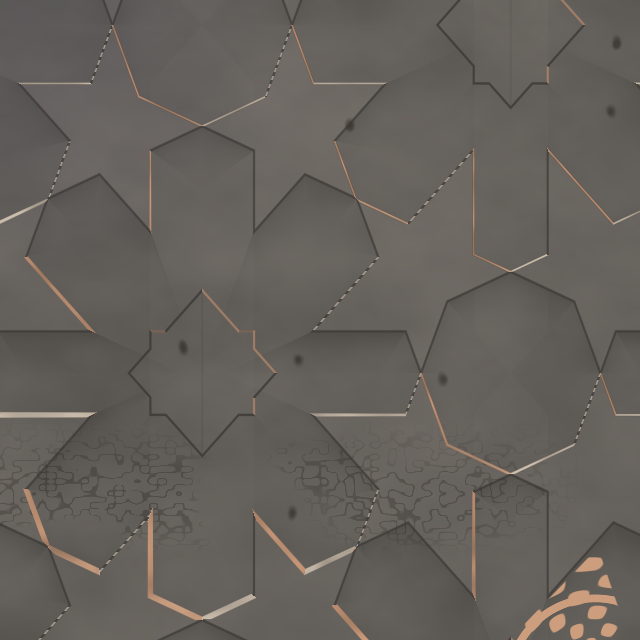
This pattern is drawn by a WebGL 2 fragment shader. Its source:

```glsl
#version 300 es
precision highp float;
uniform vec2 u_resolution;
out vec4 fragColor;

// Layout: stars and octagons alternate on a checkerboard of half periods
const vec2 STAR_ORIGIN = vec2(0.316, 0.417);
const vec2 HALF_PERIOD = vec2(0.482, 0.544);
const float UNIT = 0.513;            // mean half period, for line widths
const float ROSETTE_RADIUS = 0.709;
const float OCTAGON_RADIUS = 0.291;
const float STAR_TIP = 0.238;
const vec2 ARM_HALF = vec2(0.168, 0.120);
const float THIN_LINE = 0.0010;
const float THICK_LINE = 0.0042;
const float DASH_RATE = 82.0;

const vec3 DARK_STONE = vec3(0.345, 0.332, 0.315);
const vec3 LIGHT_STONE = vec3(0.445, 0.425, 0.402);
const vec3 GROOVE = vec3(0.215, 0.205, 0.195);
const vec3 COPPER = vec3(0.70, 0.53, 0.42);
const vec3 CREAM = vec3(0.72, 0.67, 0.61);
const vec3 INLAY = vec3(0.80, 0.62, 0.49);

float hash(vec2 p) {
  vec3 h = fract(vec3(p.xyx) * 0.1031);
  h += dot(h, h.yzx + 33.33);
  return fract((h.x + h.y) * h.z);
}

float noise(vec2 p) {
  vec2 i = floor(p), f = fract(p);
  f = f * f * (3.0 - 2.0 * f);
  return mix(mix(hash(i), hash(i + vec2(1, 0)), f.x),
             mix(hash(i + vec2(0, 1)), hash(i + vec2(1, 1)), f.x), f.y);
}

float fbm(vec2 p) {
  float sum = 0.0, gain = 0.5;
  for (int i = 0; i < 4; i++) {
    sum += gain * noise(p);
    p = p * 2.03 + 17.0;
    gain *= 0.5;
  }
  return sum;
}

// Nearest point of the checkerboard lattice
vec2 nearestCentre(vec2 q) {
  vec2 k = floor(vec2(q.x + q.y, q.x - q.y) * 0.5 + 0.5);
  return vec2(k.x + k.y, k.x - k.y);
}

// Arm proportions swap on every other row of stars
vec2 armSize(vec2 centre) {
  return mod(centre.y, 2.0) < 0.5 ? ARM_HALF : ARM_HALF.yx;
}

float octagon(vec2 p, float radius) {
  p = abs(p);
  return max(dot(p, vec2(0.924, 0.383)), dot(p, vec2(0.383, 0.924))) - radius * 0.924;
}

// Sunken parts: petals around each star, and the octagons between
float recess(vec2 q) {
  vec2 centre = nearestCentre(q), arm = armSize(centre);
  vec2 a = abs(q - centre);
  float gapV = min(a.x - arm.x, (a.y - a.x - STAR_TIP) * 0.707);
  float gapH = min(a.y - arm.y, (a.x - a.y - STAR_TIP) * 0.707);
  float petals = max(octagon(a, ROSETTE_RADIUS), max(gapV, gapH));
  vec2 o = q - vec2(1, 0);
  return min(petals, octagon(o - nearestCentre(o), OCTAGON_RADIUS));
}

float star(vec2 q) {
  vec2 centre = nearestCentre(q), a = abs(q - centre);
  vec2 box = a - armSize(centre);
  return min((a.x + a.y - STAR_TIP) * 0.707, max(box.x, box.y));
}

float stroke(float d, float halfWidth, float aa) {
  return 1.0 - smoothstep(halfWidth - 0.5 * aa, halfWidth + aa, abs(d) * UNIT);
}

void main() {
  vec2 uv = gl_FragCoord.xy / u_resolution;
  float aa = 1.0 / min(u_resolution.x, u_resolution.y);
  vec2 q = (uv - STAR_ORIGIN) / HALF_PERIOD;
  vec2 centre = nearestCentre(q), p = q - centre;
  vec2 ex = vec2(0.002, 0), ey = ex.yx;
  float d = recess(q), s = star(q);
  vec2 n = normalize(vec2(recess(q + ex) - recess(q - ex), recess(q + ey) - recess(q - ey)) + 1e-6);
  vec2 sn = normalize(vec2(star(q + ex) - star(q - ex), star(q + ey) - star(q - ey)) + 1e-6);

  // Stone: broad light, mottling, facets and shadow under upper edges
  float inside = 1.0 - smoothstep(-aa, aa, d * UNIT);
  float tone = 0.62 - 0.16 * inside + 0.9 * (fbm(uv * vec2(7, 10)) - 0.47);
  tone += 0.28 * exp(-6.0 * dot(uv - vec2(0.65, 0.7), uv - vec2(0.65, 0.7))) - 0.10;
  tone += 0.10 * inside * (step(abs(p.x), armSize(centre).x) - 0.5);
  tone -= inside * (0.10 + 0.55 * max(n.y, 0.0)) * exp(d * 18.0);
  tone -= 0.20 * smoothstep(0.0, 0.01, s) * exp(-s * 30.0) * max(-sn.y, 0.0);
  vec3 colour = mix(DARK_STONE, LIGHT_STONE, clamp(tone, -0.25, 1.15));
  colour.b += 0.02 * (1.0 - smoothstep(0.0, 0.6, length(uv - vec2(0, 1))));
  colour -= 0.025 * stroke(p.x, 0.001, aa) * step(s, 0.0);

  // Wear: worm marks in a band, and a few dark stains
  float band = smoothstep(0.12, 0.2, uv.y) * (1.0 - smoothstep(0.24, 0.36, uv.y));
  float worm = 1.0 - smoothstep(0.04, 0.10, abs(noise(uv * vec2(75, 105)) - 0.5));
  float worn = smoothstep(0.42, 0.62, noise(uv * vec2(8, 14) + 3.0));
  colour -= 0.075 * worm * band * worn * (1.0 - smoothstep(0.7, 0.95, uv.x));
  vec2 cell = floor(uv * 8.0);
  vec2 offset = 0.25 + 0.5 * vec2(hash(cell + 5.0), hash(cell + 41.0));
  float stain = length((fract(uv * 8.0) - offset) * vec2(1.4, 1)) + 0.08 * noise(uv * 60.0);
  colour -= 0.13 * step(0.88, hash(cell + 9.0)) * (1.0 - smoothstep(0.06, 0.16, stain));

  // Bevels: copper to the left, cream below, dashes at lower right
  float width = mix(THICK_LINE, THIN_LINE, smoothstep(0.15, 0.95, uv.x * 0.6 + uv.y));
  float lit = smoothstep(0.36, 0.5, dot(n, vec2(-0.55, -0.83)));
  float dashed = smoothstep(0.91, 0.95, dot(n, vec2(0.8, -0.6)));
  float dash = smoothstep(0.4, 0.5, abs(fract(uv.y * DASH_RATE) - 0.5) * 2.0);
  vec3 metal = mix(COPPER, CREAM, smoothstep(-0.5, 0.0, n.x)) * (0.84 + 0.3 * noise(uv * 35.0));
  colour = mix(colour, GROOVE, 0.65 * stroke(d, 0.0014, aa));
  colour = mix(colour, metal, stroke(d, width, aa) * lit * (1.0 - dashed));
  colour = mix(colour, CREAM, 0.85 * stroke(d, THIN_LINE, aa) * dashed * dash);
  float starLit = smoothstep(0.55, 0.75, dot(sn, vec2(0.75, 0.66)));
  colour = mix(colour, mix(GROOVE, COPPER, starLit), 0.75 * stroke(s, 0.0014, aa));

  // Pierced copper inlay in the lower right corner
  float wedge = min((uv.x - 0.794) * 1.04 - uv.y, 0.985 - uv.x - 0.34 * uv.y);
  vec2 v = uv - vec2(0.93, -0.07);
  float r = length(v), angle = atan(v.y, v.x);
  float leaf = sin(r * 125.0) * sin(angle * 11.0 + r * 30.0) - 0.2;
  leaf = max(leaf, 1.0 - abs(r - 0.135) * 160.0);
  colour = mix(colour, INLAY, smoothstep(-0.1, 0.15, leaf) * smoothstep(0.0, 2.0 * aa, wedge));

  fragColor = vec4(colour, 1.0);
}
```
